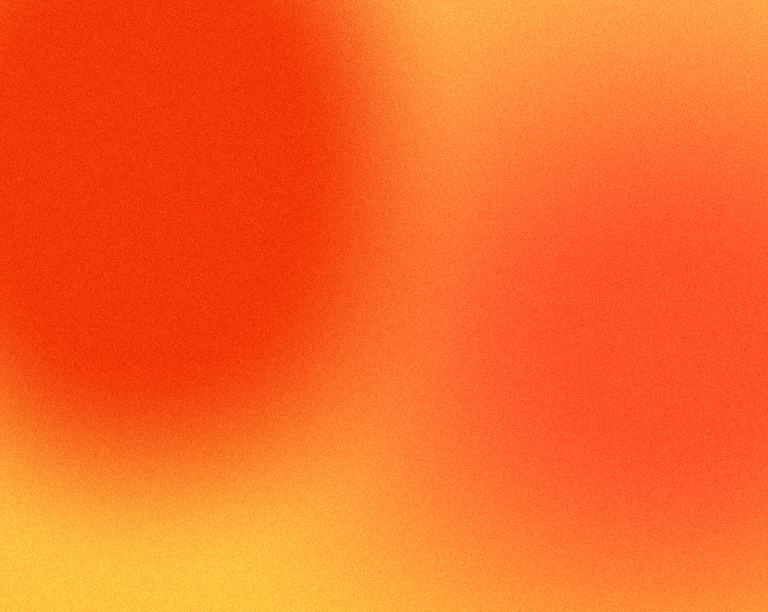
Reproduce this background procedurally as a Shadertoy shader.

```glsl
// Grainy warm gradient: a red glow and a coral glow over soft amber.
#define GRAIN_CELLS 918.0
#define GRAIN_AMOUNT 0.075
#define RED_CENTER vec2(0.240, 0.725)
#define RED_RADII vec2(0.385, 0.490)
#define RED_FADE vec2(0.62, 1.38)
#define CORAL_CENTER vec2(1.095, 0.430)
#define CORAL_RADII vec2(0.640, 0.550)
#define CORAL_FADE vec2(0.20, 1.35)

const vec3 AMBER_LOW = vec3(1.00, 0.76, 0.25);
const vec3 AMBER_HIGH = vec3(1.00, 0.69, 0.30);
const vec3 CORAL = vec3(1.00, 0.320, 0.165);
const vec3 RED = vec3(0.95, 0.215, 0.03);

float hash(vec2 cell) {
    vec3 q = fract(cell.xyx * vec3(0.1031, 0.1030, 0.0973));
    q += dot(q, q.yzx + 33.33);
    return fract((q.x + q.y) * q.z);
}

// Soft superellipse: 1 inside, fading to 0 over the given radial range
float glow(vec2 p, vec2 center, vec2 radii, float power, vec2 fade) {
    vec2 d = pow(abs(p - center) / radii, vec2(power));
    float radius = pow(d.x + d.y, 1.0 / power);
    return 1.0 - smoothstep(fade.x, fade.y, radius);
}

// Triangular noise in -1..1, one value per fine cell
float grain(vec2 p) {
    vec2 cell = floor(p * GRAIN_CELLS);
    return hash(cell) + hash(cell + 71.7) - 1.0;
}

void mainImage(out vec4 fragColor, in vec2 fragCoord) {
    // Scale x so the layout spans the full width at any aspect
    vec2 uv = fragCoord / iResolution.xy;
    vec2 p = uv * vec2(1.255, 1.0);

    // Amber ground with two layered glows
    vec3 color = mix(AMBER_LOW, AMBER_HIGH, uv.y);
    color = mix(color, CORAL, glow(p, CORAL_CENTER, CORAL_RADII, 2.0, CORAL_FADE));
    color = mix(color, RED, glow(p, RED_CENTER, RED_RADII, 2.2, RED_FADE));

    // Fine film grain, strongest in green
    color += GRAIN_AMOUNT * grain(fragCoord / iResolution.y) * vec3(0.5, 1.0, 0.7);
    fragColor = vec4(clamp(color, 0.0, 1.0), 1.0);
}
```
